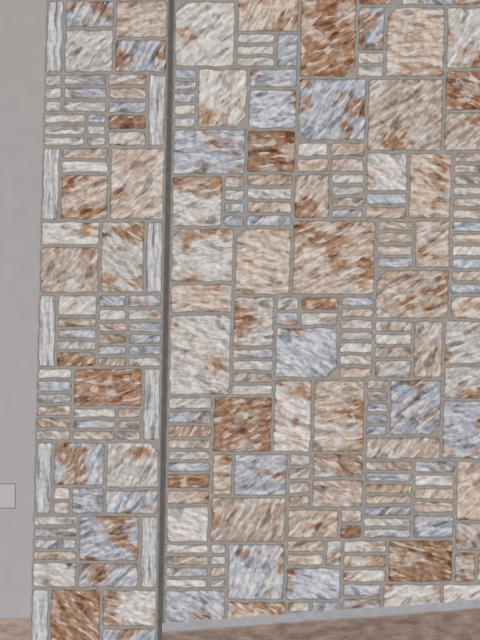
Write a Shadertoy shader that draws this texture.

```glsl
// Irregular stone cladding: a quoined pillar and a rubble wall beside plain plaster.

float hash(vec2 p) {
    vec3 q = fract(p.xyx * vec3(0.1031, 0.1030, 0.0973));
    q += dot(q, q.yzx + 33.33);
    return fract((q.x + q.y) * q.z);
}

float gradDot(vec2 cell, vec2 f, vec2 corner) {
    float a = 6.2832 * hash(cell + corner + 57.0);
    return dot(vec2(cos(a), sin(a)), f - corner);
}

float noise(vec2 p) {
    vec2 c = floor(p), f = p - c, u = f * f * (3.0 - 2.0 * f);
    return 1.4 * mix(mix(gradDot(c, f, vec2(0, 0)), gradDot(c, f, vec2(1, 0)), u.x),
                     mix(gradDot(c, f, vec2(0, 1)), gradDot(c, f, vec2(1, 1)), u.x), u.y);
}

float fbm(vec2 p) {
    return 0.55 * noise(p) + 0.3 * noise(p * 2.1 + 9.0) + 0.2 * noise(p * 4.3 + 23.0);
}

// Pinwheel tiling: alternate cells hold upright and level joints
float joint(vec2 cell) { return mix(0.2, 0.8, hash(cell + 131.0)); }

vec4 pinwheel(vec2 p, out vec2 v) {
    vec2 c = floor(p);
    if (mod(c.x + c.y, 2.0) < 0.5) {
        v.x = c.x + step(c.x + joint(c), p.x);
        v.y = c.y + step(c.y + joint(c + vec2(v.x > c.x ? 1 : -1, 0)), p.y);
    } else {
        v.y = c.y + step(c.y + joint(c), p.y);
        v.x = c.x + step(c.x + joint(c + vec2(0, v.y > c.y ? 1 : -1)), p.x);
    }
    float ll = joint(v - 1.0), ur = joint(v);
    float lr = joint(v - vec2(0, 1)), ul = joint(v - vec2(1, 0));
    return mod(v.x + v.y, 2.0) < 0.5 ? vec4(v - 1.0 + vec2(ll, lr), v + vec2(ur, ul))
                                    : vec4(v - 1.0 + vec2(ul, ll), v + vec2(lr, ur));
}

// Cuts a block (min, max) into smaller stones and stacks of thin strips
void cutBlock(vec2 p, inout vec4 r, inout vec2 id) {
    for (int i = 0; i < 3; i++) {
        vec2 s = r.zw - r.xy;
        if (max(s.x, s.y) < mix(0.075, 0.135, hash(id + 3.0))) break;
        float k = mix(0.28, 0.72, hash(id + 7.0));
        bool upper;
        if (s.x > s.y) {
            float x = r.x + s.x * k;
            upper = p.x > x;
            if (upper) r.x = x; else r.z = x;
        } else {
            float y = r.y + s.y * k;
            upper = p.y > y;
            if (upper) r.y = y; else r.w = y;
        }
        id += upper ? vec2(41, 17) : vec2(13, 59);
    }
    vec2 s = r.zw - r.xy;
    if (s.x < 0.078 && s.y > 0.032 && hash(id + 19.0) < 0.5) {
        float n = floor(s.y / 0.0175), row = floor((p.y - r.y) / s.y * n);
        r.yw = r.y + s.y * vec2(row, row + 1.0) / n;
        id += vec2(5.0, 29.0 * row + 71.0);
    }
}

vec3 stoneColor(vec2 p, vec2 id, vec2 size, bool quoin) {
    float t = hash(id + 83.0), small = 1.0 - smoothstep(0.018, 0.03, size.y);
    t *= 1.0 - 0.25 * small;
    vec3 col = t < 0.34 ? vec3(0.75, 0.725, 0.705) : t < 0.56 ? vec3(0.66, 0.665, 0.695)
             : t < 0.80 ? vec3(0.70, 0.635, 0.585) : vec3(0.60, 0.475, 0.395);
    col *= 0.94 + 0.13 * hash(id + 11.0);
    // Rust stains and pale mineral bloom
    vec2 o = id * 3.7;
    float stain = fbm(p * vec2(17, 22) + o) + 0.35 * (hash(id + 37.0) - 0.6);
    col = mix(col, vec3(0.57, 0.41, 0.30), 0.7 * smoothstep(0.02, 0.32, stain) * (1.0 - 0.6 * small));
    col = mix(col, vec3(0.78, 0.76, 0.75), 0.55 * smoothstep(0.0, 0.35, fbm(p * 25.0 - o)));
    // Slanted chisel relief, lit from above
    float a = mix(-1.1, 0.6, hash(id + 47.0));
    vec2 q = mat2(cos(a), sin(a), -sin(a), cos(a)) * p;
    if (quoin) { col = vec3(0.72, 0.71, 0.71); q = p.yx * vec2(0.5, 1.4); }
    vec2 g = q * vec2(42, 105) + o;
    float relief = fbm(g) - fbm(g + vec2(0.15, 0.45));
    col += 0.17 * relief + 0.07 * noise(p * 150.0);
    float fleck = smoothstep(0.22, 0.48, noise(q * vec2(58, 150) + o.yx));
    col = mix(col, vec3(0.84, 0.82, 0.81), 0.6 * fleck);
    return col - 0.13 * smoothstep(0.25, 0.5, noise(g * 0.8 + 31.0));
}

void mainImage(out vec4 fragColor, in vec2 fragCoord) {
    vec2 uv = fragCoord / iResolution.y;
    float px = 1.0 / iResolution.y;
    float left = mix(0.047, 0.072, uv.y), right = mix(0.253, 0.271, uv.y);
    vec2 p = uv + 0.0016 * vec2(noise(uv * 45.0), noise(uv * 45.0 + 80.0));
    p.x -= left;
    float w = right - left;

    // Choose the block: pillar course with alternating quoins, or open wall
    vec4 r;
    vec2 id;
    bool quoin = false;
    if (uv.x < right) {
        float course = floor(p.y / 0.115 + 0.3), side = mod(course, 2.0);
        r = vec4(0.0, course - 0.3, w - 0.008, course + 0.7) * vec4(1, 0.115, 1, 0.115);
        float edge = side < 0.5 ? 0.029 : w - 0.037;
        quoin = side < 0.5 ? p.x < edge : p.x > edge;
        if (quoin == (side < 0.5)) r.z = edge; else r.x = edge;
        id = vec2(course * 7.0 + 300.0, quoin ? 9.0 : 2.0);
    } else {
        r = pinwheel(p / 0.115 + 20.0, id);
        r = (r - 20.0) * 0.115;
        r.x = max(r.x, w + 0.002);
        id = id * 7.0 + 500.0;
    }
    if (!quoin) cutBlock(p, r, id);

    // Rounded stone, sometimes with a knocked-off corner
    vec2 size = r.zw - r.xy, q = p - 0.5 * (r.xy + r.zw), b = abs(q) - 0.5 * size + 0.0065;
    float d = length(max(b, 0.0)) + min(max(b.x, b.y), 0.0) - 0.0037;
    if (min(size.x, size.y) > 0.065 && hash(id + 61.0) < 0.4) {
        q *= sign(vec2(hash(id + 5.0), hash(id + 6.0)) - 0.5);
        d = max(d, 0.7 * (q.x + q.y - 0.5 * (size.x + size.y) + 0.021));
    }
    vec3 mortar = vec3(0.60, 0.575, 0.555) + 0.07 * fbm(uv * 90.0);
    mortar -= 0.09 * smoothstep(0.0025, 0.0, d);
    vec3 stone = stoneColor(p, id, size, quoin) - 0.07 * smoothstep(-0.003, 0.0, d);
    vec3 col = mix(stone, mortar, smoothstep(-px, px, d));

    // Shaded return of the pillar
    float gap = abs(uv.x - right + 0.003);
    col *= 1.0 - 0.36 * smoothstep(0.007, 0.002, gap);

    // Concrete footing and earth
    float foot = 0.012 + 0.075 * (uv.x - 0.25) + 0.002 * noise(uv * 30.0);
    float base = smoothstep(px, -px, uv.y - foot - 0.014) * step(right, uv.x);
    col = mix(col, vec3(0.64, 0.635, 0.65) + 0.05 * fbm(uv * 60.0), base);
    vec3 earth = vec3(0.54, 0.47, 0.43) + 0.16 * fbm(uv * vec2(35, 90));
    col = mix(col, earth, smoothstep(0.003, -0.003, uv.y - foot) * step(right, uv.x));

    // Plaster with a switch plate
    vec3 plaster = mix(vec3(0.67, 0.655, 0.665), vec3(0.65, 0.625, 0.62), uv.y) + 0.008 * noise(uv * 40.0);
    vec2 plate = abs(uv - vec2(0.008, 0.225)) - vec2(0.016, 0.019);
    float rim = max(plate.x, plate.y);
    plaster += 0.05 * smoothstep(px, -px, rim) - 0.14 * smoothstep(0.002, 0.0, abs(rim));
    plaster = mix(plaster, earth + 0.08, smoothstep(0.037, 0.03, uv.y));
    col = mix(plaster, col, smoothstep(-px, px, p.x));
    fragColor = vec4(clamp(col, 0.0, 1.0), 1.0);
}
```
